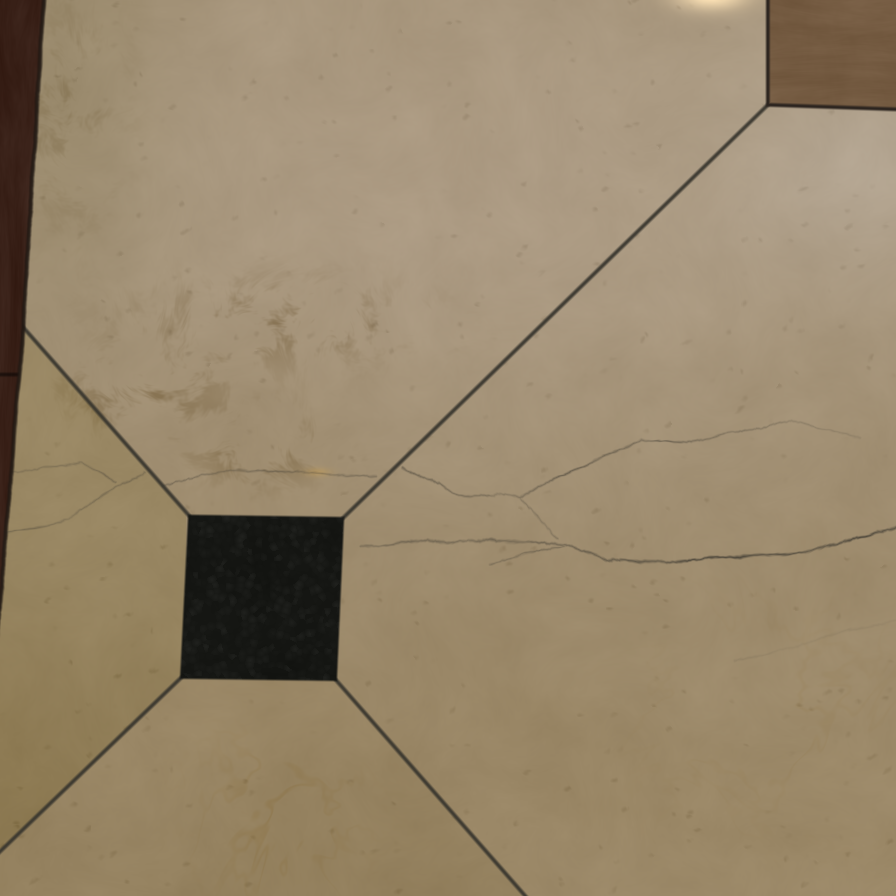
Write a Shadertoy shader that draws this texture.

```glsl
// A worn limestone floor: four cream tiles meet at a black granite inset,
// with wood at the left edge and top right corner. Joints and cracks are
// segment distances; the stone is layered sines with cellular pits.

vec2 hash2(vec2 p) {
    return fract(sin(vec2(dot(p, vec2(127.1, 311.7)), dot(p, vec2(269.5, 183.3)))) * 4375.85);
}

// Layered, rotated and warped sines, roughly -1 to 1
float mottle(vec2 p) {
    float sum = 0.0, amp = 0.5;
    for (int i = 0; i < 6; i++) {
        p = mat2(0.8, 0.6, -0.6, 0.8) * p * 1.75 + 1.3;
        p += 0.6 * sin(p.yx * 0.7 + float(i));
        sum += amp * sin(p.x) * sin(p.y);
        amp *= 0.72;
    }
    return sum;
}

// x: distance to the nearest cell point, y: random value of that cell
vec2 cells(vec2 p) {
    vec2 id = floor(p), best = vec2(9.0, 0.0);
    for (int y = -1; y <= 1; y++)
    for (int x = -1; x <= 1; x++) {
        vec2 cell = id + vec2(x, y), h = hash2(cell);
        float d = length(cell + h - p);
        if (d < best.x) best = vec2(d, hash2(cell + 17.0).x);
    }
    return best;
}

float segment(vec2 p, vec2 a, vec2 b) {
    vec2 ab = b - a;
    return length(p - a - ab * clamp(dot(p - a, ab) / dot(ab, ab), 0.0, 1.0));
}

// Signed distance to the line a-b, positive on its left
float side(vec2 p, vec2 a, vec2 b) {
    vec2 d = normalize(b - a);
    return d.x * (p.y - a.y) - d.y * (p.x - a.x);
}

float stroke(float d, float halfWidth) {
    float soft = max(0.0018, 0.7 / iResolution.y);
    return 1.0 - smoothstep(halfWidth - soft, halfWidth + soft, d);
}

float blob(vec2 p, vec2 center, vec2 size) {
    vec2 d = (p - center) / size;
    return exp(-dot(d, d));
}

float cracks(vec2 p) {
    vec2 q = p + 0.003 * vec2(mottle(p * 22.0), mottle(p * 22.0 + 7.0));
    vec2 upper[8] = vec2[](vec2(.449, .477), vec2(.514, .447), vec2(.580, .445), vec2(.638, .473),
                           vec2(.716, .510), vec2(.768, .507), vec2(.879, .530), vec2(.960, .512));
    vec2 lower[7] = vec2[](vec2(.404, .392), vec2(.520, .397), vec2(.630, .394), vec2(.677, .374),
                           vec2(.742, .372), vec2(.898, .383), vec2(1.01, .413));
    float main1 = 1.0, main2 = 1.0;
    for (int i = 0; i < 7; i++) main1 = min(main1, segment(q, upper[i], upper[i + 1]));
    for (int i = 0; i < 6; i++) main2 = min(main2, segment(q, lower[i], lower[i + 1]));
    float fine = min(segment(q, vec2(.580, .445), vec2(.622, .400)), segment(q, vec2(.547, .372), vec2(.630, .392)));
    // Left branches, and the arch above the inset
    fine = min(fine, min(segment(q, vec2(.013, .473), vec2(.090, .483)), segment(q, vec2(.090, .483), vec2(.130, .462))));
    fine = min(fine, min(segment(q, vec2(.005, .404), vec2(.065, .418)), segment(q, vec2(.065, .418), vec2(.163, .475))));
    fine = min(fine, min(segment(q, vec2(.182, .458), vec2(.250, .476)), segment(q, vec2(.250, .476), vec2(.420, .470))));
    float fade = 1.0 - 0.65 * smoothstep(0.70, 0.96, p.x);
    float bold = 0.5 + 0.3 * smoothstep(0.62, 0.70, p.x);
    float hair = 0.12 * stroke(segment(q, vec2(.82, .26), vec2(1.0, .31)), 0.001);
    float broken = 0.85 + 0.4 * mottle(p * 16.0 + 4.0);
    return broken * max(max(0.60 * fade * stroke(main1, 0.0008), bold * stroke(main2, 0.0011)),
                        max(0.45 * stroke(fine, 0.0007), hair));
}

void mainImage(out vec4 fragColor, in vec2 fragCoord) {
    vec2 p = fragCoord / iResolution.xy;
    vec2 topL = vec2(.211, .4245), topR = vec2(.383, .422), lowR = vec2(.375, .241), lowL = vec2(.202, .2435);
    vec2 endUL = vec2(.023, .638), endUR = vec2(.857, .883), endLL = vec2(-.01, .040), endLR = vec2(.595, -.01);
    float cloud = mottle(p * 3.0), grain = mottle(p * 19.0);

    // Tile tones
    vec3 color = mix(vec3(.600, .525, .395), vec3(.648, .580, .478), smoothstep(0.05, 0.75, p.y));
    color += vec3(.030, .030, .040) * blob(p, vec2(.53, .78), vec2(.28, .22));
    color += vec3(.040, .050, .070) * blob(p, vec2(.98, .82), vec2(.17, .13));
    color -= vec3(.050, .045, .060) * blob(p, vec2(.06, .90), vec2(.12, .28));
    bool leftTile = side(p, endUL, topL) < 0.0 && side(p, endLL, lowL) > 0.0 && p.x < .208;
    bool bottomTile = side(p, endLL, lowL) < 0.0 && side(p, lowR, endLR) < 0.0 && p.y < .243;
    if (leftTile) color = mix(vec3(.545, .470, .315), vec3(.605, .535, .395), smoothstep(.1, .5, p.y + .4 * p.x));
    if (bottomTile) color = mix(vec3(.575, .500, .365), vec3(.605, .530, .400), smoothstep(0.0, .24, p.y));

    // Mottling, rusty patches, veins and pits
    color += vec3(.014, .015, .018) * cloud + 0.012 * grain;
    float patches = blob(p, vec2(.31, .64), vec2(.14, .045)) + blob(p, vec2(.16, .56), vec2(.08, .04))
                  + blob(p, vec2(.29, .50), vec2(.07, .04)) + 0.5 * blob(p, vec2(.08, .87), vec2(.06, .12));
    float rust = smoothstep(0.0, 0.8, mottle(p * 24.0 + 3.0));
    color -= vec3(.11, .12, .14) * min(patches, 1.0) * rust;
    float veins = 1.0 - smoothstep(0.0, 0.12, abs(mottle(p * 7.0 + 2.0)));
    color -= vec3(.015, .025, .045) * veins * (blob(p, vec2(.31, .09), vec2(.08, .09)) + 0.5 * blob(p, vec2(.87, .20), vec2(.15, .12)));
    color += vec3(.07, .03, -.05) * blob(p, vec2(.355, .473), vec2(.014, .005));
    vec2 pit = cells(p * vec2(60.0, 72.0) + 0.4 * grain);
    color -= 0.05 * smoothstep(0.86, 1.0, pit.y) * (1.0 - smoothstep(0.0, 0.32, pit.x));
    color += vec3(.34, .30, .22) * blob(p, vec2(.795, 1.005), vec2(.040, .016));

    // Cracks and joints
    color = mix(color, vec3(.27, .25, .21), clamp(cracks(p), 0.0, 1.0));
    float joint = min(min(segment(p, endUL, topL), segment(p, topR, endUR)),
                      min(segment(p, lowL, endLL), segment(p, lowR, endLR)));
    color = mix(color, vec3(.22, .21, .18), 0.92 * stroke(joint, 0.0021));

    // Granite inset with pale specks
    float inset = max(max(side(p, topL, topR), side(p, topR, lowR)), max(side(p, lowR, lowL), side(p, lowL, topL)));
    vec2 speck = cells(p * 130.0);
    vec3 granite = vec3(.078, .082, .070) + 0.05 * speck.y * speck.y * (1.0 - speck.x) + 0.008 * grain;
    color = mix(color, granite, stroke(inset, 0.001));

    // Wood corner with its dark border
    float corner = max(endUR.x - p.x, side(p, vec2(1.0, .878), endUR));
    float fiber = mottle(p * vec2(9.0, 45.0));
    color = mix(color, vec3(.455, .355, .255) + .025 * fiber + .010 * grain, stroke(corner, 0.0));
    color = mix(color, vec3(.17, .14, .12), stroke(abs(corner), 0.0020));

    // Wood strip along the left edge, with a seam across
    float strip = p.x - min(.026 + .063 * (p.y - .635), .026 + .085 * (p.y - .635));
    vec3 redWood = vec3(.220, .125, .090) + .030 * mottle(p * vec2(60.0, 7.0));
    redWood *= 1.0 - 0.5 * stroke(abs(p.y - .582), 0.002);
    color = mix(color, redWood, stroke(strip + .001 * grain, 0.0));
    color = mix(color, vec3(.12, .09, .07), 0.85 * stroke(abs(strip + .001 * grain), 0.0022));

    fragColor = vec4(clamp(color, 0.0, 1.0), 1.0);
}
```
